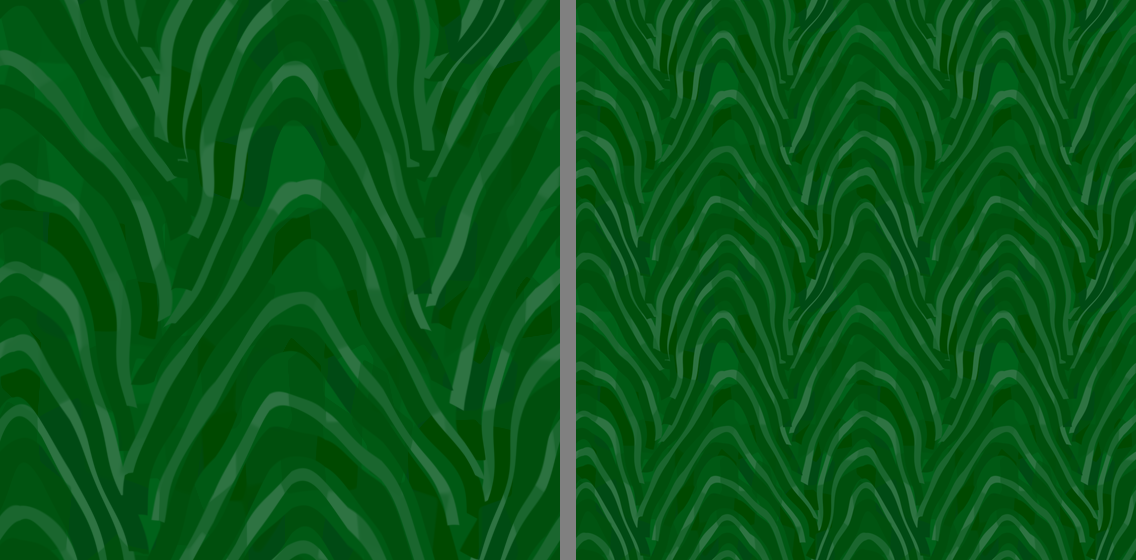
Left: one tile. Right: repeated 2 by 2.
A Shadertoy shader for this pattern:

```glsl
const float TAU = 6.2831853;
const float ROWS = 6.0;
const vec2 PATCH_GRID = vec2(14.0, 8.0);

const vec3 LEAF = vec3(0.0, 0.35, 0.08);
const vec3 LEAF_BRIGHT = vec3(0.0, 0.385, 0.10);
const vec3 SHADE = vec3(0.0, 0.31, 0.05);
const vec3 SHADE_BLUE = vec3(0.0, 0.29, 0.08);
const vec3 SHADE_DEEP = vec3(0.0, 0.285, 0.0);
const vec3 VEIN = vec3(0.10, 0.40, 0.18);
const vec3 VEIN_BRIGHT = vec3(0.18, 0.45, 0.26);

float hash(vec2 p) {
    p = fract(p * vec2(0.1031, 0.1130));
    p += dot(p, p.yx + 33.33);
    return fract((p.x + p.y) * p.x * 43.7);
}

float triangle(float x) {
    return abs(fract(x) - 0.5) * 4.0 - 1.0;
}

// Wrapping cellular noise: flat patches with softened borders
float patches(vec2 uv, vec2 grid, float seed) {
    vec2 p = uv * grid;
    vec2 base = floor(p);
    float total = 0.0;
    float weights = 0.0;
    for (int j = -1; j <= 1; j++) {
        for (int i = -1; i <= 1; i++) {
            vec2 cell = base + vec2(i, j);
            vec2 id = mod(cell, grid) + seed;
            vec2 site = cell + 0.2 + 0.6 * vec2(hash(id + 3.7), hash(id + 41.3));
            float w = exp(-28.0 * length(p - site));
            total += w * hash(id + 19.1);
            weights += w;
        }
    }
    return total / max(weights, 1e-20);
}

// Arch profile: x is the fall below the peak, y its derivative
vec2 archFall(float t) {
    float r = sqrt(t * t + 0.09);
    return vec2(0.55 * (r - 0.3) + 0.08 * pow(t, 6.0),
                0.55 * t / r + 0.48 * pow(t, 5.0));
}

// Coverage of one arch stroke with a blunt lower end
float stroke(float y, vec2 fall, float peak, float width, float reach, float steep, float aa) {
    float delta = fract(y + fall.x - peak + 0.5) - 0.5;
    float edge = abs(delta) / steep - 0.5 * width;
    float end = reach - (fall.x - delta);
    return smoothstep(aa, -aa, edge) * smoothstep(-aa, aa, end);
}

// Height of each arch, unevenly spaced along its column
float rowPeak(float row, float column) {
    float start = mix(0.16, 0.06, column);
    float phase = mix(0.67, 0.08, column);
    return start + row / ROWS + 0.04 * cos(TAU * (row / ROWS - phase));
}

vec3 paintColumn(vec3 color, vec2 uv, float column, float t, float halfWidth,
                 vec3 shade, vec3 vein, float aa) {
    vec2 fall = archFall(t);
    float steep = length(vec2(1.0, fall.y / halfWidth));
    float taper = mix(1.0, 0.8, min(t, 1.0));
    for (float row = 0.0; row < ROWS; row++) {
        vec2 id = vec2(row * 7.0 + 2.0, column * 13.0 + 5.0);
        float a = hash(id);
        float b = hash(id + 23.0);
        // Hand-drawn kinks and uneven width
        float kink = 0.011 * triangle(5.0 * uv.x + a) + 0.006 * sin(TAU * (9.0 * uv.x + b));
        float swell = taper * (1.0 + 0.14 * sin(TAU * (4.0 * uv.x + 3.0 * uv.y + b)));
        float peak = rowPeak(row, column) + kink;
        float dark = stroke(uv.y, fall, peak - 0.073, swell * mix(0.040, 0.050, b),
                            mix(0.40, 0.56, a), steep, aa);
        float light = stroke(uv.y, fall, peak, swell * 0.024,
                             mix(0.40, 0.55, b), steep, aa);
        color = mix(color, shade, dark);
        color = mix(color, vein, light);
    }
    return color;
}

void mainImage(out vec4 fragColor, in vec2 fragCoord) {
    vec2 uv = fragCoord / iResolution.xy;
    float aa = 1.0 / min(iResolution.x, iResolution.y);

    // Painted tints
    float tone = patches(uv, PATCH_GRID, 0.0);
    float tint = patches(uv, PATCH_GRID, 60.0);
    vec3 leaf = mix(LEAF, LEAF_BRIGHT, smoothstep(0.70, 0.80, tone));
    leaf = mix(leaf, SHADE, 0.5 * smoothstep(0.35, 0.25, tint));
    vec3 shade = mix(SHADE, SHADE_BLUE, smoothstep(0.80, 0.86, tint));
    shade = mix(shade, SHADE_DEEP, smoothstep(0.22, 0.16, tone));
    vec3 vein = mix(VEIN, VEIN_BRIGHT, smoothstep(0.50, 0.85, tint));

    // Two neighbouring columns share swaying valleys
    float sway = 0.045 * cos(TAU * (uv.y - 0.62)) + 0.006 * sin(TAU * 5.0 * uv.y);
    float centre = 0.535 + 0.012 * sin(TAU * (2.0 * uv.y + 0.1));
    float x = abs(fract(uv.x - centre + 0.5) - 0.5);
    float inner = 0.252 - sway;
    float outer = 0.5 - inner;

    vec3 color = paintColumn(leaf, uv, 1.0, (0.5 - x) / outer, outer, shade, vein, aa);
    color = paintColumn(color, uv, 0.0, x / inner, inner, shade, vein, aa);
    fragColor = vec4(color, 1.0);
}
```
